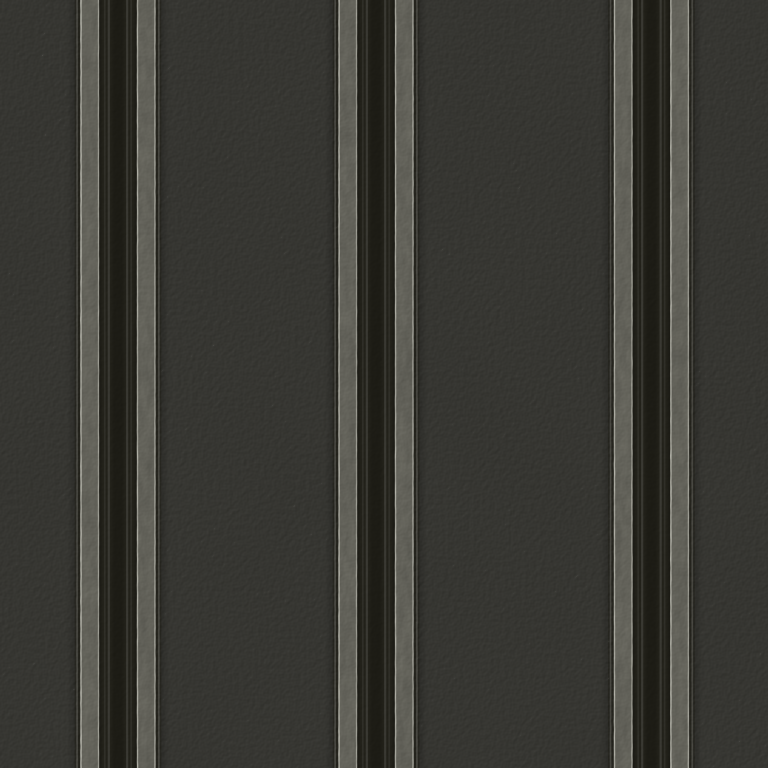
Write a WebGL 2 fragment shader that draws this pattern.

```glsl
#version 300 es
precision highp float;

uniform vec2 u_resolution;
out vec4 fragColor;

const vec3 GROUND = vec3(0.212, 0.211, 0.194);
const vec3 CHANNEL = vec3(0.135, 0.131, 0.102);
const vec3 CHANNEL_CORE = vec3(0.112, 0.108, 0.082);
const vec3 BEAD = vec3(0.235, 0.232, 0.208);
const vec3 RIM = vec3(0.315, 0.311, 0.282);
const vec3 STRIP = vec3(0.385, 0.382, 0.350);
const vec3 EDGE = vec3(0.700, 0.698, 0.660);

const int BANDS = 3;
const float INNER = 0.0243;
const float OUTER = 0.0492;

float hash(vec2 cell) {
    vec3 q = fract(vec3(cell.xyx) * vec3(0.1031, 0.1030, 0.0973));
    q += dot(q, q.yzx + 33.33);
    return fract((q.x + q.y) * q.z);
}

float cornerSlope(vec2 cell, vec2 offset) {
    float angle = 6.2832 * hash(cell);
    return dot(vec2(cos(angle), sin(angle)), offset);
}

float gradientNoise(vec2 p) {
    vec2 cell = floor(p);
    vec2 f = p - cell;
    vec2 s = f * f * f * (f * (f * 6.0 - 15.0) + 10.0);
    vec2 e = vec2(1.0, 0.0);
    float low = mix(cornerSlope(cell, f), cornerSlope(cell + e, f - e), s.x);
    float high = mix(cornerSlope(cell + e.yx, f - e.yx), cornerSlope(cell + e.xx, f - e.xx), s.x);
    return mix(low, high, s.y);
}

// Pebbled height field, lit from the upper left
float grainHeight(vec2 p) {
    return gradientNoise(p * 150.0) + 0.6 * gradientNoise(p * 270.0 + 41.0);
}

float grainLight(vec2 p, float reach) {
    return grainHeight(p) - grainHeight(p + reach * vec2(-0.7, 0.7));
}

float line(float x, float center, float halfWidth, float soft) {
    return 1.0 - smoothstep(halfWidth - soft, halfWidth + soft, abs(x - center));
}

float bandCenter(int index) {
    float shift = index == 1 ? -0.0113 : 0.0;
    return 0.1536 + 0.3473 * float(index) + shift;
}

// Signed distance across the nearest band
float bandOffset(float x) {
    float nearest = 10.0;
    for (int i = 0; i < BANDS; i++) {
        float d = x - bandCenter(i);
        if (abs(d) < abs(nearest)) nearest = d;
    }
    return nearest;
}

// Dark recess with thin raised beads
vec3 channelColor(float d, float soft) {
    float a = abs(d);
    vec3 color = mix(CHANNEL_CORE, CHANNEL, smoothstep(0.004, 0.011, a));
    color = mix(color, BEAD, 0.9 * line(a, 0.0120, 0.0014, soft));
    color = mix(color, BEAD, 0.5 * line(a, 0.0172, 0.0011, soft));
    return color * mix(1.0, 0.8, smoothstep(0.019, INNER, a));
}

// Ground with a shaded groove and faint rim beside each band
vec3 groundColor(float a, float soft) {
    vec3 color = GROUND * mix(0.84, 1.0, smoothstep(0.055, 0.068, a));
    color = mix(color, CHANNEL, 0.8 * line(a, 0.0506, 0.0014, soft));
    color = mix(color, RIM, 0.75 * line(a, 0.0532, 0.0010, soft));
    return mix(color, CHANNEL, 0.6 * line(a, 0.0556, 0.0009, soft));
}

// Pale strip with worn bright edges
vec3 stripColor(float d, vec2 p, float soft) {
    float a = abs(d);
    float mottle = gradientNoise(p * vec2(110.0, 42.0)) + 0.5 * gradientNoise(p * vec2(40.0, 9.0));
    vec3 color = STRIP * (1.0 + 0.09 * mottle);
    float wear = 0.82 + 0.3 * gradientNoise(vec2(d * 90.0, p.y * 65.0));
    float leftEdge = d < 0.0 ? OUTER : INNER;
    float rightEdge = d < 0.0 ? INNER : OUTER;
    float inset = 0.0011 * (d < 0.0 ? 1.0 : -1.0);
    float bright = line(a, leftEdge - inset, 0.0010, soft);
    bright += 0.8 * line(a, rightEdge + inset, 0.0009, soft);
    return mix(color, EDGE, clamp(bright * wear, 0.0, 1.0));
}

void main() {
    vec2 p = gl_FragCoord.xy / u_resolution;
    float soft = 0.6 / u_resolution.x;
    float d = bandOffset(p.x);
    float wobble = 0.0003 * gradientNoise(vec2(p.x * 30.0, p.y * 90.0));
    float a = abs(d + wobble);

    float inStrip = smoothstep(INNER - soft, INNER + soft, a);
    float inGround = smoothstep(OUTER - soft, OUTER + soft, a);
    vec3 color = mix(channelColor(d, soft), stripColor(d + wobble, p, soft), inStrip);
    color = mix(color, groundColor(a, soft), inGround);

    // Fine relief, smoother inside the channel, with sparse glints
    float light = grainLight(p, 0.0018);
    float relief = mix(0.010, 0.028, inStrip);
    color += relief * light;
    color += 0.07 * inGround * smoothstep(0.55, 1.0, light);
    color *= 1.0 + 0.02 * gradientNoise(p * 7.0);
    fragColor = vec4(color, 1.0);
}
```
